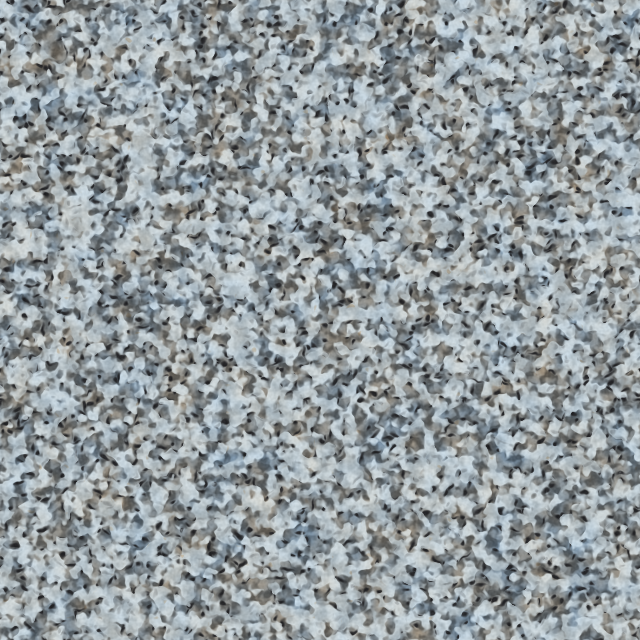
Give the GLSL for this texture, as a Shadertoy shader.

```glsl
#define PATCH_CELLS 20.0
#define GRAIN_CELLS 50.0
#define CHIP_CELLS 98.0
#define FLECK_CELLS 64.0
#define FLECK_CHANCE 0.56
#define FLECK_SOFTNESS 0.11
#define GREY_BIAS 0.01
#define PALE vec3(0.795, 0.838, 0.858)
#define SILVER vec3(0.665, 0.708, 0.728)
#define STONE vec3(0.550, 0.575, 0.585)
#define SLATE vec3(0.330, 0.345, 0.350)
#define BLACK vec3(0.125, 0.125, 0.135)

// Two random values in 0..1 for a lattice point
vec2 hash2(vec2 cell, float seed) {
    uvec2 v = uvec2(ivec2(cell) + ivec2(seed * 131.0, seed * 197.0));
    v = v * 1664525u + 1013904223u;
    v.x += v.y * 1664525u;
    v.y += v.x * 1664525u;
    v ^= v >> 16u;
    v.x += v.y * 1664525u;
    v.y += v.x * 1664525u;
    v ^= v >> 16u;
    return vec2(v & 65535u) / 65535.0;
}

float slope(vec2 cell, vec2 offset, vec2 f, float cells, float seed) {
    float angle = 6.28318 * hash2(mod(cell + offset, cells), seed).x;
    return dot(vec2(cos(angle), sin(angle)), f - offset);
}

// Gradient noise that wraps after a whole number of cells
float noise(vec2 uv, float cells, float seed) {
    vec2 p = uv * cells;
    vec2 cell = floor(p);
    vec2 f = p - cell;
    vec2 u = f * f * f * (f * (f * 6.0 - 15.0) + 10.0);
    float low = mix(slope(cell, vec2(0, 0), f, cells, seed),
                    slope(cell, vec2(1, 0), f, cells, seed), u.x);
    float high = mix(slope(cell, vec2(0, 1), f, cells, seed),
                     slope(cell, vec2(1, 1), f, cells, seed), u.x);
    return mix(low, high, u.y);
}

// Coverage of short dark mica flecks, mostly lying flat or rising to the right
float flecks(vec2 uv) {
    vec2 p = uv * FLECK_CELLS;
    vec2 home = floor(p);
    float cover = 0.0;
    for (int y = -1; y <= 1; y++) {
        for (int x = -1; x <= 1; x++) {
            vec2 cell = home + vec2(x, y);
            vec2 id = mod(cell, FLECK_CELLS);
            vec2 pick = hash2(id, 21.0);
            vec2 size = hash2(id, 22.0);
            float angle = 0.45 + (pick.y - 0.5) * 2.6;
            vec2 axis = vec2(cos(angle), sin(angle));
            vec2 d = p - cell - hash2(id, 23.0);
            vec2 local = vec2(dot(d, axis), dot(d, vec2(-axis.y, axis.x)));
            vec2 radii = vec2(mix(0.20, 0.56, size.x * size.x), mix(0.11, 0.22, size.y));
            float edge = (length(local / radii) - 1.0) * radii.y;
            float shape = smoothstep(FLECK_SOFTNESS, -FLECK_SOFTNESS, edge);
            cover = max(cover, shape * step(pick.x, FLECK_CHANCE));
        }
    }
    return cover;
}

void mainImage(out vec4 fragColor, in vec2 fragCoord) {
    vec2 uv = fragCoord / iResolution.xy;

    // Ragged outlines
    vec2 ragged = uv + 0.0045 * vec2(noise(uv, 84.0, 1.0), noise(uv, 84.0, 2.0));

    // Pale feldspar against grey quartz
    float region = noise(uv, 7.0, 3.0);
    float field = 0.22 * region
                + 0.45 * noise(ragged, PATCH_CELLS, 4.0)
                + 0.95 * noise(ragged, GRAIN_CELLS, 5.0)
                + 0.60 * noise(ragged, CHIP_CELLS, 6.0);
    float grey = smoothstep(-0.17, 0.21, field - GREY_BIAS);

    // Tones within each mineral
    float paleTone = noise(ragged, 38.0, 7.0) + 0.5 * noise(uv, 110.0, 8.0);
    float greyTone = noise(ragged, 62.0, 9.0) + 0.6 * noise(ragged, 120.0, 10.0);
    vec3 feldspar = mix(SILVER, PALE, smoothstep(-0.42, 0.34, paleTone));
    vec3 quartz = mix(SLATE, STONE, smoothstep(-0.38, 0.36, greyTone));
    vec3 color = mix(feldspar, quartz, grey);

    // Warm brown and cool blue tints
    float warmth = noise(uv, 16.0, 11.0) + 0.8 * noise(uv, 44.0, 12.0);
    color *= 1.0 + warmth * mix(0.05, 0.15, grey) * vec3(1.0, 0.0, -1.0);
    float rust = smoothstep(0.44, 0.62, noise(ragged, 72.0, 13.0));
    color = mix(color, color * vec3(0.92, 0.80, 0.66), 0.6 * rust);

    // Flecks gather in the grey grains
    float mica = flecks(ragged) * mix(0.22, 1.0, smoothstep(0.05, 0.7, grey));
    color = mix(color, BLACK, 0.93 * mica);

    // Fine crystalline grit
    color += 0.045 * noise(uv, 190.0, 14.0) + 0.03 * noise(uv, 256.0, 15.0);
    fragColor = vec4(clamp(color, 0.0, 1.0), 1.0);
}
```
